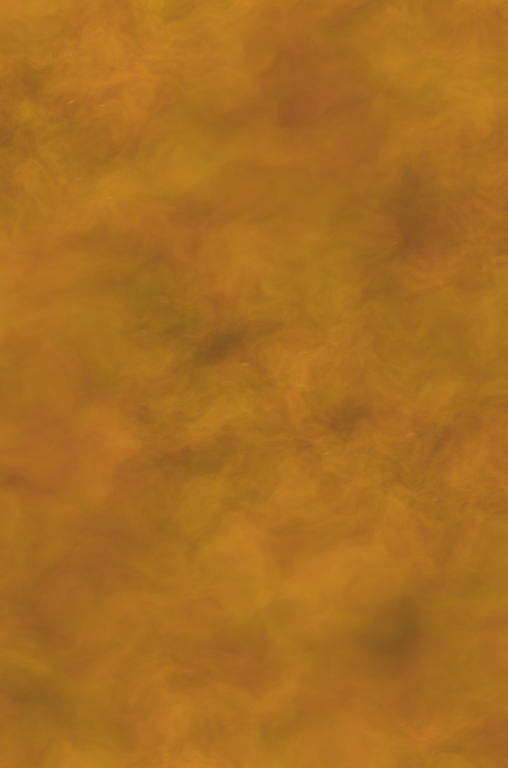
Reproduce this texture procedurally as a WebGL 2 fragment shader.

```glsl
#version 300 es
precision highp float;
// Cloudy amber surface with soft dark blotches, fine mottling and sparse pale flecks.

#define CLOUD_SCALE 4.2
#define CLOUD_GAIN 2.7
#define MOTTLE_SCALE 17.0
#define MOTTLE_GAIN 1.7
#define GRAIN_SCALE 75.0
#define GRAIN_GAIN 1.3
#define BLOTCH_GRID 5.0
#define BLOTCH_CHANCE 0.36
#define BLOTCH_DEPTH 0.62
#define FLECK_GRID 24.0
#define FLECK_CHANCE 0.11
#define FLECK_GAIN 0.4

uniform vec2 u_resolution;
out vec4 fragColor;

const vec3 AMBER = vec3(0.662, 0.430, 0.130);
const vec3 TONE_STEP = vec3(0.046, 0.034, 0.001);
const vec3 HUE_SHIFT = vec3(0.012, -0.017, 0.012);
const vec3 UMBER = vec3(0.425, 0.285, 0.120);
const vec3 PALE_GOLD = vec3(0.86, 0.66, 0.34);

// Two random values in 0..1 for an integer cell.
vec2 hash2(vec2 cell) {
    uvec2 v = uvec2(ivec2(cell) + 4096);
    v = v * 1664525u + 1013904223u;
    v.x += v.y * 1664525u;
    v.y += v.x * 1664525u;
    v ^= v >> 16u;
    v.x += v.y * 1664525u;
    v.y += v.x * 1664525u;
    v ^= v >> 16u;
    return vec2(v & 65535u) / 65535.0;
}

float cornerSlope(vec2 cell, vec2 offset) {
    float angle = 6.28319 * hash2(cell).x;
    return dot(vec2(cos(angle), sin(angle)), offset);
}

float gradientNoise(vec2 p) {
    vec2 i = floor(p), f = p - i;
    vec2 w = f * f * f * (f * (f * 6.0 - 15.0) + 10.0);
    vec2 e = vec2(1.0, 0.0);
    return mix(mix(cornerSlope(i, f), cornerSlope(i + e, f - e), w.x),
               mix(cornerSlope(i + e.yx, f - e.yx), cornerSlope(i + 1.0, f - 1.0), w.x), w.y);
}

float fbm(vec2 p) {
    const mat2 turn = mat2(1.62, 1.18, -1.18, 1.62);
    float sum = 0.0, gain = 1.0;
    for (int k = 0; k < 3; k++) {
        sum += gain * gradientNoise(p);
        p = turn * p + 17.3;
        gain *= 0.52;
    }
    return sum;
}

// Scattered soft ellipses; radius and stretch are in cell units.
float scatterSpots(vec2 p, float chance, float radius, float stretch, float seed) {
    vec2 home = floor(p);
    float cover = 0.0;
    for (int y = -1; y <= 1; y++) {
        for (int x = -1; x <= 1; x++) {
            vec2 cell = home + vec2(x, y);
            vec2 place = hash2(cell + seed);
            vec2 look = hash2(cell + seed + 313.0);
            float angle = 0.35 + (look.y - 0.5) * 1.2;
            vec2 d = p - cell - 0.15 - 0.7 * place;
            d = mat2(cos(angle), -sin(angle), sin(angle), cos(angle)) * d;
            d /= radius * mix(0.65, 1.25, place.x) * vec2(stretch, 1.0);
            float strength = step(look.x, chance) * mix(0.35, 1.0, place.y);
            cover = max(cover, strength * exp(-dot(d, d)));
        }
    }
    return cover;
}

void main() {
    vec2 p = gl_FragCoord.xy / u_resolution.y;

    // Bend the plane so that clouds and blotches get ragged outlines.
    vec2 warp = vec2(fbm(p * 7.0 + 41.0), fbm(p * 7.0 + 83.0));
    vec2 ragged = vec2(fbm(p * 28.0 + 11.0), fbm(p * 28.0 + 59.0));
    vec2 q = p + 0.035 * warp + 0.006 * ragged;
    vec2 drift = mat2(0.97, -0.24, 0.24, 0.97) * q * vec2(0.85, 1.15);

    // Tone from wide clouds down to patchy grain.
    float detail = smoothstep(-0.3, 0.4, gradientNoise(p * 3.1 + 7.0) + 0.25 * (p.x - 0.3));
    float tone = CLOUD_GAIN * fbm(drift * CLOUD_SCALE + 5.0);
    tone += MOTTLE_GAIN * mix(0.7, 1.1, detail) * fbm(drift * MOTTLE_SCALE + 29.0);
    tone += GRAIN_GAIN * mix(0.2, 0.8, detail) * fbm(drift * GRAIN_SCALE + 71.0);
    tone = clamp(tone + 0.08, -2.8, 2.2);

    // Slow wander between russet and olive gold.
    float hue = 1.8 * fbm(q * 6.0 + 131.0) + 0.8 * gradientNoise(q * 34.0 + 19.0);
    vec3 color = AMBER + TONE_STEP * tone + HUE_SHIFT * hue;

    // Dark stains under the surface.
    float stain = scatterSpots(q * BLOTCH_GRID, BLOTCH_CHANCE, 0.19, 1.5, 23.0);
    color = mix(color, UMBER, BLOTCH_DEPTH * stain);

    // Tiny glints, mostly where the grain is strong.
    float fleck = scatterSpots((p + 0.002 * ragged) * FLECK_GRID, FLECK_CHANCE, 0.045, 2.6, 67.0);
    color = mix(color, PALE_GOLD, FLECK_GAIN * fleck * mix(0.2, 1.0, detail));

    fragColor = vec4(clamp(color, 0.0, 1.0), 1.0);
}
```
